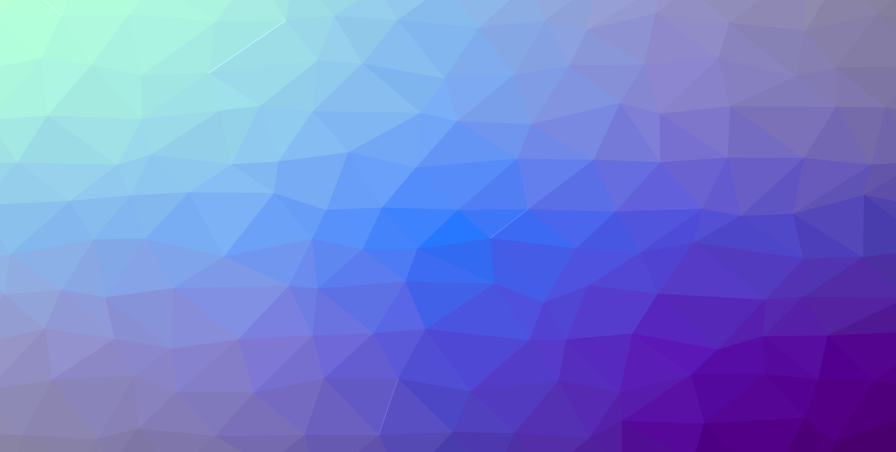
Give the GLSL for this background, as a WebGL 1 fragment shader.

```glsl
precision highp float;
// Low-poly mesh of flat triangles, shaded from pale mint through blue to purple.
// A staggered lattice is jittered and each quad is split along its shorter diagonal;
// every facet averages a horizontal and a vertical colour ramp in Lab space.
uniform vec2 u_resolution;

const vec2 GRID = vec2(13.0, 10.0);       // lattice cells across the canvas
const vec2 PHASE = vec2(0.15, 0.5);       // lattice offset in cells
const vec2 JITTER = vec2(0.70, 0.56);     // full range of vertex displacement
const vec2 VERTICAL_SPAN = vec2(0.02, 0.96); // ramp positions at top and bottom
const float FACET_VARIATION = 1.6;        // random lightness range of a facet
const float SEAM_SHARE = 0.03;            // fraction of quads with a pale seam
const float SEAM_WIDTH = 0.0018;          // in canvas heights
const float SEAM_LIGHT = 9.0;             // lightness added along a seam

// Ramp stops as Lab: lightness, green-red, blue-yellow
const vec3 MINT = vec3(97.0, -35.0, 16.0);
const vec3 SKY = vec3(84.5, -18.0, -12.0);
const vec3 AZURE = vec3(53.0, 25.0, -74.0);
const vec3 VIOLET = vec3(30.0, 60.0, -70.0);
const vec3 PLUM = vec3(15.0, 49.0, -42.0);

float hash(vec2 p) {
  return fract(sin(dot(p, vec2(127.1, 311.7))) * 43758.55);
}

vec3 ramp(float t) {
  float s = 4.0 * clamp(t, 0.0, 1.0);
  vec3 c = mix(MINT, SKY, min(s, 1.0));
  c = mix(c, AZURE, clamp(s - 1.0, 0.0, 1.0));
  c = mix(c, VIOLET, clamp(s - 2.0, 0.0, 1.0));
  return mix(c, PLUM, clamp(s - 3.0, 0.0, 1.0));
}

vec3 labToRgb(vec3 lab) {
  float fy = (lab.x + 16.0) / 116.0;
  vec3 f = vec3(fy + lab.y / 500.0, fy, fy - lab.z / 200.0);
  vec3 xyz = mix((f - 0.1379) / 7.787, f * f * f, step(0.2069, f));
  xyz *= vec3(0.9505, 1.0, 1.089);
  vec3 linear = mat3(3.2406, -0.9689, 0.0557,
                     -1.5372, 1.8758, -0.2040,
                     -0.4986, 0.0415, 1.0570) * xyz;
  linear = clamp(linear, 0.0, 1.0);
  vec3 curve = 1.055 * pow(max(linear, 0.0001), vec3(1.0 / 2.4)) - 0.055;
  return mix(12.92 * linear, curve, step(0.0031, linear));
}

// Jittered lattice vertex, in canvas heights
vec2 vertex(vec2 id, vec2 cell) {
  vec2 offset = vec2(hash(id + 3.1), hash(id.yx + 57.3)) - 0.5;
  float stagger = 0.5 * mod(id.y, 2.0);
  return (id + vec2(stagger, 0.0) + JITTER * offset - PHASE) * cell;
}

// Signed distance to the line a-b, positive on its left
float leftOf(vec2 p, vec2 a, vec2 b) {
  vec2 e = b - a;
  return (e.x * (p.y - a.y) - e.y * (p.x - a.x)) / max(length(e), 0.0001);
}

float segmentDistance(vec2 p, vec2 a, vec2 b) {
  vec2 e = b - a;
  return length(p - a - e * clamp(dot(p - a, e) / dot(e, e), 0.0, 1.0));
}

// Facet colour in Lab, weighted by its antialiased coverage
vec4 facet(vec2 p, vec2 a, vec2 b, vec2 c, float aspect, float pixel) {
  float inside = min(leftOf(p, a, b), min(leftOf(p, b, c), leftOf(p, c, a)));
  float coverage = clamp(inside / pixel + 0.5, 0.0, 1.0);
  vec2 center = (a + b + c) / 3.0;
  float down = mix(VERTICAL_SPAN.y, VERTICAL_SPAN.x, center.y);
  vec3 lab = 0.5 * (ramp(center.x / aspect) + ramp(down));
  lab.x += FACET_VARIATION * (hash(center) - 0.5);
  return vec4(lab, 1.0) * coverage;
}

void main() {
  float aspect = u_resolution.x / u_resolution.y;
  float pixel = 1.0 / u_resolution.y;
  vec2 p = gl_FragCoord.xy * pixel;
  vec2 cell = vec2(aspect, 1.0) / GRID;
  vec2 home = floor(p / cell + PHASE);
  vec4 sum = vec4(0.0);
  float seam = 0.0;

  // Gather the facets of all quads that can reach this point
  for (int j = -1; j <= 1; j++) {
    for (int i = -2; i <= 1; i++) {
      vec2 id = home + vec2(float(i), float(j));
      vec2 a = vertex(id, cell);
      vec2 b = vertex(id + vec2(1.0, 0.0), cell);
      vec2 c = vertex(id + vec2(0.0, 1.0), cell);
      vec2 d = vertex(id + vec2(1.0, 1.0), cell);
      bool splitBC = distance(b, c) < distance(a, d);
      sum += facet(p, a, b, splitBC ? c : d, aspect, pixel);
      sum += facet(p, splitBC ? b : a, d, c, aspect, pixel);

      // Occasional pale hairline along the diagonal
      float dist = splitBC ? segmentDistance(p, b, c) : segmentDistance(p, a, d);
      float line = clamp((0.5 * SEAM_WIDTH - dist) / pixel + 0.5, 0.0, 1.0);
      seam = max(seam, line * step(hash(id + 19.7), SEAM_SHARE));
    }
  }

  vec3 lab = sum.rgb / max(sum.a, 0.0001);
  lab.x += SEAM_LIGHT * seam;
  gl_FragColor = vec4(labToRgb(lab), 1.0);
}
```
